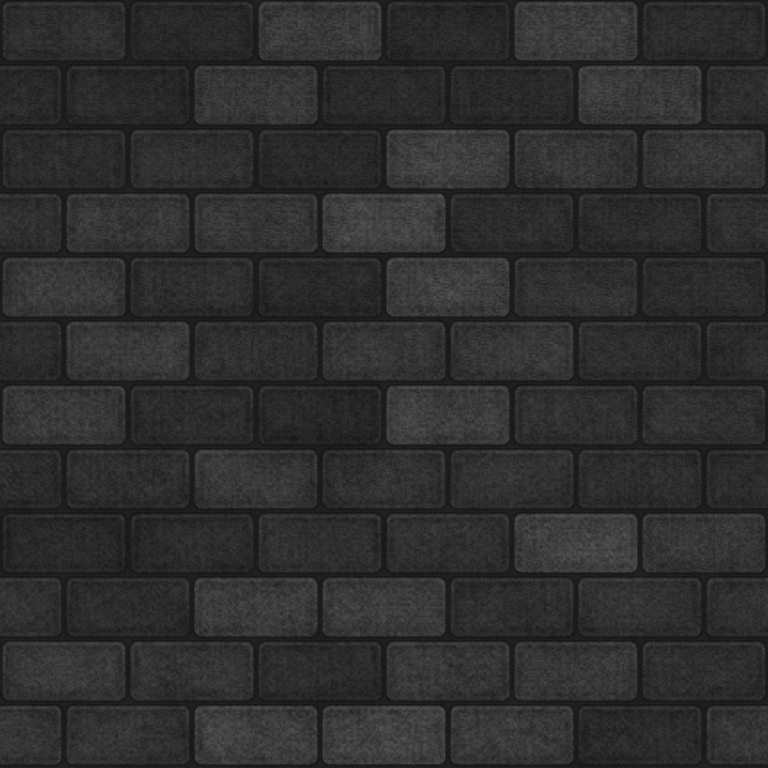
This texture is drawn by a Shadertoy shader. Its source:

```glsl
float hash(vec2 p) {
    return fract(sin(dot(p, vec2(127.1, 311.7))) * 43758.5453);
}

float valueNoise(vec2 p) {
    vec2 i = floor(p), f = fract(p);
    f = f * f * (3.0 - 2.0 * f);
    return mix(mix(hash(i), hash(i + vec2(1, 0)), f.x),
               mix(hash(i + vec2(0, 1)), hash(i + vec2(1, 1)), f.x), f.y);
}

float roundedBox(vec2 p, vec2 halfSize, float radius) {
    vec2 q = abs(p) - halfSize + radius;
    return length(max(q, 0.0)) + min(max(q.x, q.y), 0.0) - radius;
}

void mainImage(out vec4 fragColor, in vec2 fragCoord) {
    vec2 uv = fragCoord / iResolution.xy;

    // Running bond: 6 bricks across, 12 courses, even courses shifted by half
    vec2 grid = uv * vec2(6, 12);
    grid.x += 0.5 * (1.0 - mod(floor(grid.y), 2.0));
    vec2 cell = floor(grid);
    cell.x = mod(cell.x, 6.0);

    // Distances are in course heights
    vec2 local = (fract(grid) - 0.5) * vec2(2, 1) - vec2(0, 0.015);
    float d = roundedBox(local, vec2(0.965, 0.462), 0.12);
    float pixel = 12.0 / iResolution.y;

    // Surface grain, from fine specks to broad stains
    float speck = valueNoise(uv * 430.0) - 0.5;
    float weave = valueNoise(uv * vec2(210, 240) + 17.0) - 0.5;
    float stain = valueNoise(uv * 42.0 + 5.0) - 0.5;
    float broad = valueNoise(uv * 17.0 + 31.0) - 0.5;

    // Each brick has its own tone, mostly dark
    float tone = mix(0.153, 0.25, pow(hash(cell + 3.7), 1.5));
    float brick = tone * (1.0 + 0.36 * speck + 0.24 * weave + 0.12 * stain + 0.14 * broad);
    brick *= mix(0.92, 1.05, smoothstep(0.0, 0.28, -d));

    // Soft bevel: lit rim, strongest on top, with a faint groove inside it
    float rim = exp(-pow((d + 0.04) / 0.025, 2.0));
    float groove = exp(-pow((d + 0.1) / 0.035, 2.0));
    float topLight = smoothstep(-0.1, 0.45, local.y);
    brick += rim * mix(0.012, 0.05, topLight) - 0.012 * groove;

    // Mortar, deeply shaded beside the bricks
    float mortar = 0.128 + 0.02 * speck + 0.012 * stain;
    mortar -= 0.05 * exp(-max(d, 0.0) / 0.025);

    float cover = 1.0 - smoothstep(-0.7 * pixel, 0.5 * pixel, d);
    fragColor = vec4(vec3(mix(mortar, brick, cover)), 1.0);
}
```
